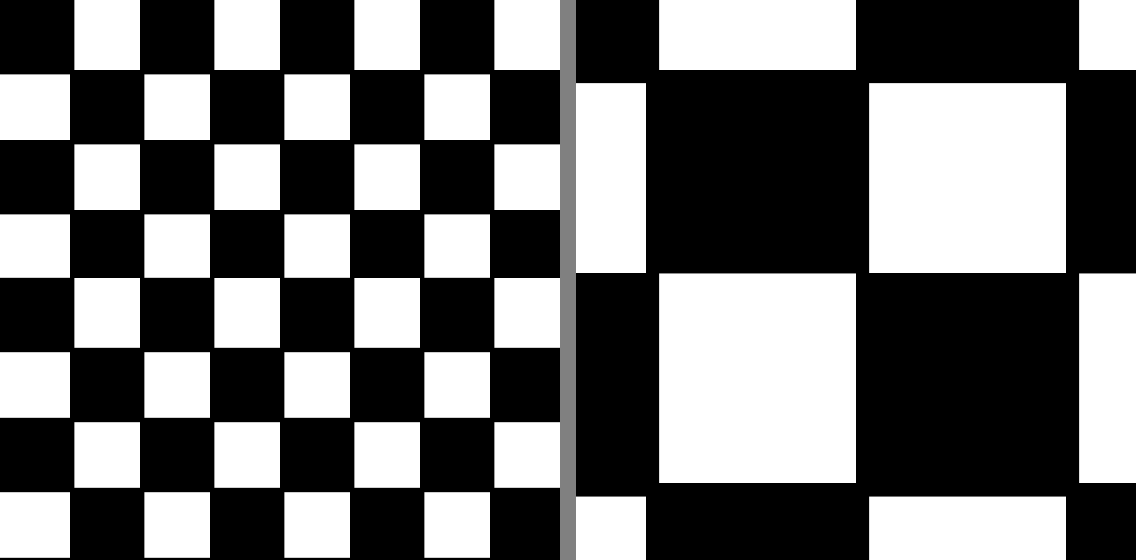
Left: the whole. Right: its middle third, enlarged.
Write a Shadertoy shader that draws this pattern.

```glsl
// Smoothed coverage of the span from a to b, for a pixel of width px
float span(float t, float a, float b, float px) {
    return clamp((t - a) / px + 0.5, 0.0, 1.0) * clamp((b - t) / px + 0.5, 0.0, 1.0);
}

// Black line at the start of every cell but the first
float lineWidth(float index) {
    return index < 0.5 ? 0.0 : 0.0625;
}

void mainImage(out vec4 fragColor, in vec2 fragCoord) {
    // Eight cells each way, counted from the upper left
    vec2 px = 8.0 / iResolution.xy;
    vec2 p = fragCoord * px;
    p.y = 8.0 - p.y;

    // The board is two stacked halves; the upper one is cut slightly short
    float seam = 3.96875;
    bool upper = p.y < seam;
    if (!upper) p.y -= seam;

    vec2 cell = floor(p);
    vec2 local = p - cell;
    float bottom = upper ? min(1.0, seam - cell.y) : 1.0;

    // White squares on alternate cells
    float white = mod(cell.x + cell.y, 2.0);
    white *= span(local.x, lineWidth(cell.x), 1.0, px.x);
    white *= span(local.y, lineWidth(cell.y), bottom, px.y);

    fragColor = vec4(vec3(white), 1.0);
}
```
